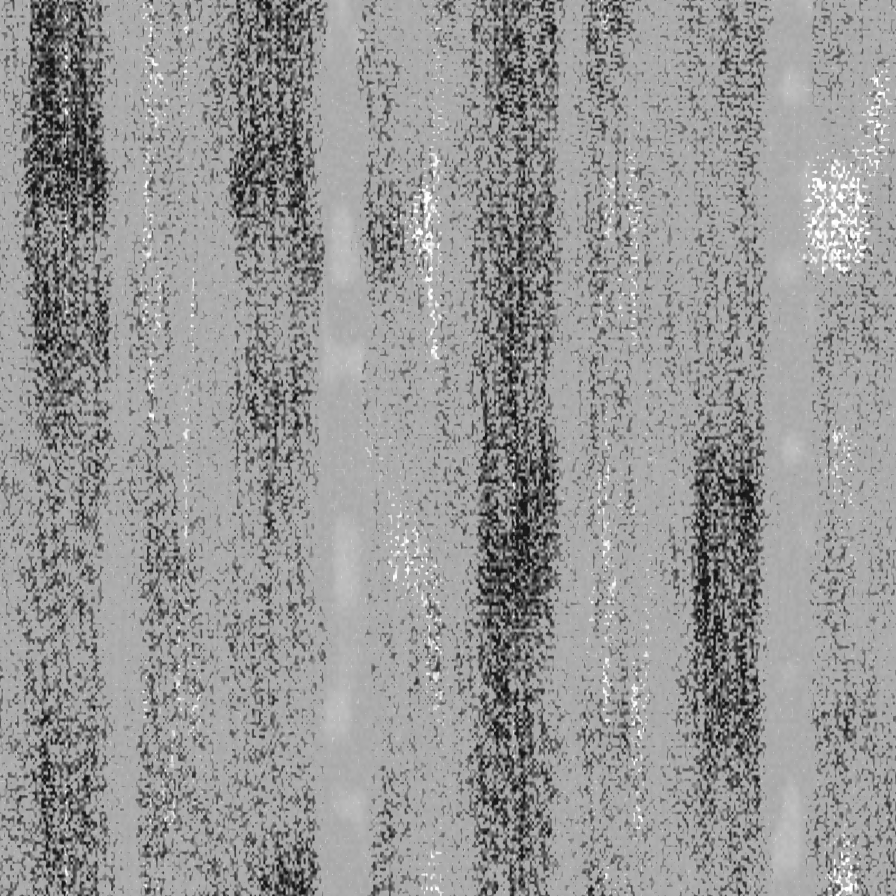
Give the GLSL for this texture, as a Shadertoy shader.

```glsl
const float TAU = 6.2832;
const float PAPER_GREY = 0.675;
const float INK_DEPTH = 0.58;
const float CHALK_LIFT = 0.32;

float hash(vec2 p) {
    return fract(sin(dot(p, vec2(127.1, 311.7))) * 43758.5453);
}

float noise(vec2 p) {
    vec2 cell = floor(p);
    vec2 f = fract(p);
    f = f * f * (3.0 - 2.0 * f);
    float low = mix(hash(cell), hash(cell + vec2(1, 0)), f.x);
    float high = mix(hash(cell + vec2(0, 1)), hash(cell + vec2(1, 1)), f.x);
    return mix(low, high, f.y);
}

// Noise centred on zero, stretched by separate horizontal and vertical counts
float grain(vec2 uv, float across, float up, float seed) {
    return noise(uv * vec2(across, up) + seed) - 0.5;
}

// Soft vertical stripe
float band(float x, float centre, float halfWidth) {
    return 1.0 - smoothstep(0.7 * halfWidth, 1.3 * halfWidth, abs(x - centre));
}

// Slow vertical swell, one period per canvas height
float swell(float y, float peak, float depth) {
    return 1.0 - depth + depth * cos(TAU * (y - peak));
}

// Two columns, the second dropped by half the height
vec2 halfDrop(vec2 uv) {
    float column = floor(uv.x * 2.0);
    return uv + column * vec2(-0.5, 0.5);
}

// Amount of ink laid down by the stripes
float stripeInk(vec2 p) {
    float ink = 0.62 * band(p.x, 0.075, 0.042) * swell(p.y, 0.88, 0.18);
    ink += 0.62 * band(p.x, 0.308, 0.043) * swell(p.y, 0.80, 0.40);
    ink += 0.22 * band(p.x, 0.178, 0.018);
    ink += 0.20 * band(p.x, 0.425, 0.018) * swell(p.y, 0.75, 0.50);
    ink -= 0.20 * band(p.x, 0.138, 0.016);
    return ink - 0.75 * band(p.x, 0.384, 0.022);
}

// Places where pale grains gather
float chalkMask(vec2 p, vec2 uv) {
    float patches = smoothstep(0.08, 0.35, grain(uv, 18.0, 8.0, 31.0));
    float streaks = smoothstep(0.05, 0.35, grain(uv, 130.0, 9.0, 57.0));
    float mask = 0.50 * patches * band(p.x, 0.445, 0.045);
    mask += 0.30 * streaks * band(p.x, 0.19, 0.035);
    float scratch = band(p.x, 0.074, 0.0014) * swell(p.y, 0.88, 0.45);
    return mask + 0.45 * max(scratch, 0.0);
}

void mainImage(out vec4 fragColor, in vec2 fragCoord) {
    vec2 uv = fragCoord / iResolution.xy;
    vec2 p = halfDrop(uv);
    vec2 frayed = p + vec2(0.018 * grain(uv, 70.0, 14.0, 3.0), 0.0);

    // Ink density: stripes, vertical streaks and loose clouds
    float density = stripeInk(frayed) - 0.17;
    density += 0.50 * grain(uv, 170.0, 9.0, 11.0);
    density += 0.35 * grain(uv, 60.0, 5.0, 17.0);
    density += 0.45 * grain(uv, 16.0, 11.0, 23.0);

    // Fine grains break the ink into specks
    float speck = grain(uv, 400.0, 270.0, 5.0);
    float ink = clamp(density + 1.6 * speck, 0.0, 1.0);

    // Pale grains and faint clouds in the clear stripe
    float paleSpeck = grain(uv, 380.0, 250.0, 71.0);
    float chalk = smoothstep(0.32, 0.75, paleSpeck + chalkMask(p, uv));
    float haze = smoothstep(0.05, 0.4, grain(uv, 34.0, 20.0, 43.0));
    haze *= band(p.x, 0.384, 0.022);

    float grey = PAPER_GREY + 0.04 * grain(uv, 300.0, 200.0, 89.0) + 0.06 * haze;
    grey = grey - INK_DEPTH * ink + CHALK_LIFT * chalk;
    fragColor = vec4(vec3(clamp(grey, 0.0, 1.0)), 1.0);
}
```
